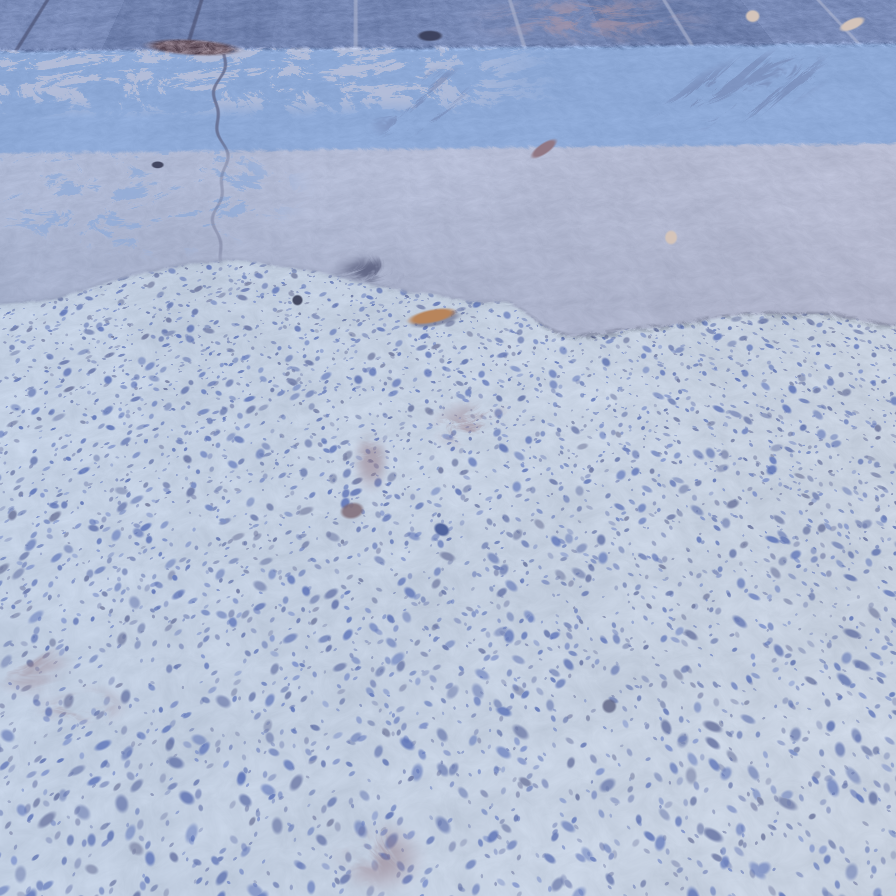
Give the GLSL for this texture, as a three.js fragment shader.

```glsl
// Speckled stone paving below a worn concrete strip, a blue painted band and dark tiles.
#define STONE vec3(0.765, 0.812, 0.882)
#define CONCRETE vec3(0.685, 0.715, 0.815)
#define PAINT vec3(0.555, 0.665, 0.845)
#define TILE vec3(0.455, 0.525, 0.70)
#define CHIP_BLUE vec3(0.37, 0.46, 0.73)
#define CHIP_GREY vec3(0.44, 0.47, 0.61)
#define RUST vec3(0.57, 0.47, 0.52)
#define INK vec3(0.27, 0.29, 0.42)
#define LEAF vec3(0.83, 0.77, 0.73)
#define CHIP_CELLS 42.0
#define SOFT 0.0025
varying vec2 vUv;

vec2 hash2(vec2 p) {
  vec3 q = fract(p.xyx * vec3(0.1031, 0.103, 0.0973));
  q += dot(q, q.yzx + 33.33);
  return fract((q.xx + q.yz) * q.zy);
}

// Warped, rotated sine octaves, roughly -1 to 1
float mottle(vec2 p) {
  float sum = 0.0, amp = 0.55;
  for (int i = 0; i < 6; i++) {
    p = mat2(1.5, 1.1, -1.1, 1.5) * p + 0.9 * sin(p.yx * 1.3 + float(i));
    sum += amp * sin(p.x) * cos(p.y);
    amp *= 0.66;
  }
  return sum;
}

vec2 turn(vec2 p, float a) {
  return mat2(cos(a), -sin(a), sin(a), cos(a)) * p;
}

// Soft ellipse mask
float oval(float x, float y, float rx, float ry, float tilt) {
  vec2 d = turn(vUv - vec2(x, y), tilt) / vec2(rx, ry);
  return 1.0 - smoothstep(0.7, 1.15, length(d));
}

// Ragged stain mask
float stain(float x, float y, float rx, float ry, float rough) {
  float d = length((vUv - vec2(x, y)) / vec2(rx, ry));
  return (1.0 - smoothstep(0.2, 1.2, d)) * smoothstep(-0.25, 0.55, rough);
}

float line(float d, float width) {
  return 1.0 - smoothstep(0.2 * width, width, abs(d));
}

// Scattered chips: x is coverage, y is a random shade
vec2 chips(vec2 p, float density, float size) {
  vec2 best = vec2(0.0);
  for (int k = 0; k < 9; k++) {
    vec2 id = floor(p) + vec2(mod(float(k), 3.0), floor(float(k) / 3.0)) - 1.0;
    vec2 spot = hash2(id), kind = hash2(id + 71.7);
    vec2 d = turn(p - id - spot, 0.5 + 2.2 * spot.x) * vec2(0.75, 1.25);
    float r = size * (0.45 + 0.75 * kind.y * kind.y);
    float m = 1.0 - smoothstep(0.6, 1.3, length(d) / r);
    m *= step(kind.x, density) * (0.55 + 0.45 * spot.y);
    if (m > best.x) best = vec2(m, fract(kind.y * 7.0 + spot.x));
  }
  return best;
}

// Upper boundary of the stone
float stoneEdge(float x) {
  return 0.661 + 0.046 * smoothstep(0.0, 0.25, x) - 0.045 * smoothstep(0.25, 0.56, x)
    - 0.037 * smoothstep(0.56, 0.63, x) + 0.024 * smoothstep(0.63, 0.88, x)
    - 0.012 * smoothstep(0.9, 1.0, x);
}

void main() {
  vec2 uv = vUv;
  vec2 ground = vec2(uv.x - 0.5, uv.y) / (1.0 - 0.6 * uv.y);
  float broad = mottle(ground * 3.0 + 2.0);
  float rough = mottle(ground * vec2(13.0, 15.0) + 5.0);
  float fine = mottle(ground * 55.0);
  float grain = 0.016 * broad + 0.018 * rough + 0.02 * fine;

  // Speckled stone
  vec3 color = STONE + vec3(0.018, 0.004, -0.014) * (uv.x - 0.4) + grain;
  vec2 large = chips(ground * CHIP_CELLS + 9.0, 0.56, 0.31);
  vec2 small = chips(ground * CHIP_CELLS * 1.55 + 40.0, 0.46, 0.27);
  color = mix(color, mix(CHIP_GREY, CHIP_BLUE, small.y) + 0.05, small.x * 0.72);
  color = mix(color, mix(CHIP_BLUE, CHIP_GREY, large.y * large.y), large.x * 0.88);
  float rust = stain(0.033, 0.258, 0.045, 0.035, rough + 0.2);
  rust = max(rust, stain(0.423, 0.043, 0.05, 0.04, rough + 0.2));
  rust = max(rust, stain(0.09, 0.212, 0.05, 0.025, rough));
  rust = max(rust, stain(0.414, 0.486, 0.02, 0.035, rough + 0.3));
  rust = max(rust, stain(0.53, 0.525, 0.05, 0.03, rough));
  color = mix(color, RUST, 0.5 * rust);
  color = mix(color, RUST * 0.85, 0.8 * oval(0.393, 0.43, 0.013, 0.009, 0.2));
  color = mix(color, INK + 0.1, 0.8 * oval(0.68, 0.212, 0.008, 0.008, 0.0));
  color = mix(color, CHIP_BLUE * 0.85, oval(0.493, 0.409, 0.009, 0.007, -0.5));

  // Worn concrete with flakes of old paint
  float rise = uv.y - stoneEdge(uv.x) - 0.003 * rough;
  vec3 concrete = CONCRETE + vec3(0.035, 0.01, -0.01) * (uv.x - 0.5) + grain;
  concrete += 0.03 * smoothstep(0.67, 0.8, uv.y) - 0.015;
  float flakes = oval(0.14, 0.79, 0.19, 0.075, 0.0) * smoothstep(0.2, 0.5, rough + 0.3 * fine);
  concrete = mix(concrete, PAINT, 0.75 * flakes);
  concrete = mix(concrete, INK, 0.7 * stain(0.417, 0.698, 0.045, 0.019, rough + 0.15));
  color = mix(color, concrete, smoothstep(-SOFT, SOFT, rise));
  color -= line(rise, 0.006) * (0.05 + 0.09 * smoothstep(0.55, 0.65, uv.x)) * smoothstep(-0.6, 0.4, fine);

  // Painted band with peeled patches and scuffs
  float peel = smoothstep(0.865, 0.895, uv.y) * (1.0 - smoothstep(0.45, 0.65, uv.x));
  peel *= smoothstep(0.08, 0.32, rough + 0.25 * fine);
  vec3 band = mix(PAINT + 0.8 * grain, CONCRETE + 0.035, 0.85 * peel);
  float scuff = max(oval(0.47, 0.885, 0.06, 0.03, 0.5), oval(0.83, 0.9, 0.1, 0.035, 0.3));
  band = mix(band, TILE, 0.6 * scuff * smoothstep(0.1, 0.5, mottle(turn(uv, 0.6) * vec2(18.0, 70.0))));
  color = mix(color, band, smoothstep(-SOFT, SOFT, uv.y - 0.829 - 0.011 * uv.x - 0.002 * fine));

  // Dark tiles with converging seams
  float seam = (uv.x - 0.397) / (0.482 - 0.31 * uv.y) + 0.5;
  vec3 tile = TILE + 0.035 * (rough + fine) + 0.025 * sin(floor(seam) * 2.4);
  tile = mix(tile, RUST + 0.1, 0.6 * stain(0.66, 0.978, 0.13, 0.03, rough));
  tile = mix(tile, mix(INK, CONCRETE, step(0.3, uv.x)), 0.6 * line(fract(seam) - 0.5, 0.02));
  float lip = uv.y - 0.943 - 0.008 * uv.x - 0.0015 * rough;
  color = mix(color, tile, smoothstep(-SOFT, SOFT, lip));
  color += 0.09 * line(lip, 0.005) * fine;

  // Crack, leaves and debris
  float bend = 0.246 + 0.006 * sin(uv.y * 48.0) + 0.003 * sin(uv.y * 131.0);
  float crack = line(uv.x - bend, 0.003) * smoothstep(0.7, 0.72, uv.y) * step(uv.y, 0.94);
  color = mix(color, INK + 0.1, crack * mix(0.35, 0.75, smoothstep(0.82, 0.85, uv.y)));
  color = mix(color, INK + 0.1, 0.6 * oval(0.486, 0.643, 0.028, 0.007, 0.2));
  color = mix(color, vec3(0.72, 0.52, 0.36), oval(0.482, 0.647, 0.027, 0.0075, 0.2));
  color = mix(color, RUST * 0.8 + 0.15 * fine, 0.9 * oval(0.215, 0.947, 0.052, 0.009, -0.05));
  float litter = max(oval(0.951, 0.973, 0.015, 0.006, 0.4), oval(0.84, 0.982, 0.008, 0.007, 0.0));
  litter = max(litter, oval(0.749, 0.735, 0.007, 0.008, 0.0));
  color = mix(color, LEAF, litter);
  color = mix(color, RUST, oval(0.607, 0.834, 0.017, 0.006, 0.6));
  float holes = max(oval(0.48, 0.96, 0.014, 0.006, 0.0), oval(0.176, 0.816, 0.007, 0.004, 0.0));
  holes = max(holes, oval(0.332, 0.665, 0.006, 0.006, 0.0));
  color = mix(color, INK * 0.8, 0.9 * holes);
  gl_FragColor = vec4(clamp(color, 0.0, 1.0), 1.0);
}
```
